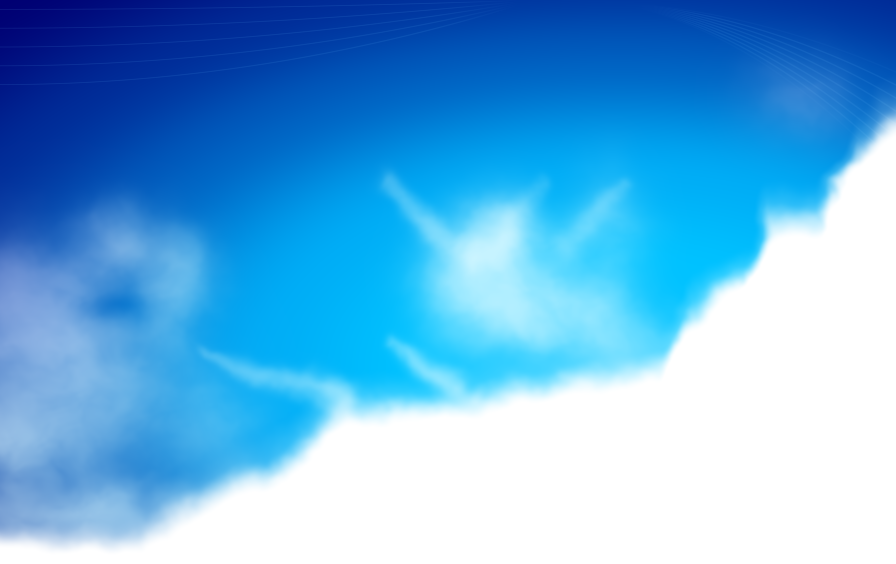
A WebGL 2 fragment shader for this background:

```glsl
#version 300 es
precision highp float;
// Deep blue sky brightening toward a cyan centre, with a white cloud bank rising
// to the right. Wisps are Gaussian puffs and tapered streaks bent by value noise;
// faint families of curved lines cross the two upper corners.
uniform vec2 u_resolution;
out vec4 outColor;

#define GLOW_CENTER vec2(1.10, 0.35)
#define GLOW_SQUASH 0.55
#define WARP 0.055
#define BANK_SOFTNESS 0.026
#define LINE_OPACITY 0.10
#define WISP_COLOR vec3(0.88, 0.98, 1.0)
#define LAVENDER vec3(0.78, 0.80, 0.95)

float hash(vec2 cell) {
    vec3 h = fract(vec3(cell.xyx) * 0.1031);
    h += dot(h, h.yzx + 33.33);
    return fract((h.x + h.y) * h.z);
}

float noise(vec2 p) {
    vec2 i = floor(p), f = fract(p);
    f = f * f * (3.0 - 2.0 * f);
    float low = mix(hash(i), hash(i + vec2(1, 0)), f.x);
    float high = mix(hash(i + vec2(0, 1)), hash(i + vec2(1, 1)), f.x);
    return mix(low, high, f.y);
}

float fbm(vec2 p) {
    float sum = 0.0, amp = 0.53;
    for (int i = 0; i < 4; i++) {
        sum += amp * noise(p);
        p = mat2(1.6, 1.2, -1.2, 1.6) * p + 7.3;
        amp *= 0.5;
    }
    return sum;
}

float puff(vec2 p, vec2 center, vec2 radius) {
    vec2 q = (p - center) / radius;
    return exp(-dot(q, q));
}

// Streak that widens and strengthens from its tip to its root.
float streak(vec2 p, vec2 tip, vec2 root, float width) {
    vec2 axis = root - tip;
    float t = clamp(dot(p - tip, axis) / dot(axis, axis), 0.0, 1.0);
    float d = length(p - tip - axis * t) / (width * mix(0.55, 1.0, t));
    return exp(-d * d) * mix(0.45, 1.0, t);
}

vec3 skyColor(vec2 p) {
    float d = length((p - GLOW_CENTER) * vec2(GLOW_SQUASH, 1.0));
    vec3 c = mix(vec3(0.0, 0.76, 1.0), vec3(0.0, 0.67, 0.96), smoothstep(0.18, 0.38, d));
    c = mix(c, vec3(0.0, 0.37, 0.75), smoothstep(0.34, 0.57, d));
    c = mix(c, vec3(0.0, 0.19, 0.61), smoothstep(0.53, 0.70, d));
    return mix(c, vec3(0.0, 0.0, 0.45), smoothstep(0.66, 0.89, d));
}

// Height of the cloud bank, as a run of rounded steps.
float bankHeight(float x) {
    float h = 0.055 + 0.10 * smoothstep(0.20, 0.46, x);
    h += 0.115 * smoothstep(0.46, 0.62, x) + 0.09 * smoothstep(0.62, 1.18, x);
    h += 0.09 * smoothstep(1.17, 1.23, x) + 0.07 * smoothstep(1.22, 1.32, x);
    h += 0.10 * smoothstep(1.31, 1.37, x) + 0.11 * smoothstep(1.46, 1.52, x);
    return h + 0.08 * smoothstep(1.50, 1.59, x);
}

float leftCloud(vec2 p) {
    float d = 0.6 * puff(p, vec2(0.21, 0.575), vec2(0.06, 0.05));
    d += 0.7 * puff(p, vec2(0.31, 0.49), vec2(0.055, 0.09));
    d += 1.0 * puff(p, vec2(0.10, 0.35), vec2(0.17, 0.16));
    d += 0.5 * puff(p, vec2(0.06, 0.47), vec2(0.14, 0.09));
    d += 0.8 * puff(p, vec2(0.02, 0.20), vec2(0.13, 0.08));
    d += 0.9 * puff(p, vec2(0.15, 0.10), vec2(0.20, 0.05));
    d += 0.4 * puff(p, vec2(0.36, 0.24), vec2(0.10, 0.08));
    return d * (1.0 - 0.85 * puff(p, vec2(0.21, 0.455), vec2(0.075, 0.035)));
}

float middleCloud(vec2 p) {
    float d = 1.6 * puff(p, vec2(0.87, 0.50), vec2(0.09, 0.09));
    d += 1.1 * puff(p, vec2(0.99, 0.455), vec2(0.10, 0.055));
    d += 0.5 * puff(p, vec2(0.92, 0.58), vec2(0.08, 0.06));
    d += 0.4 * puff(p, vec2(1.08, 0.60), vec2(0.06, 0.08));
    d += 0.5 * puff(p, vec2(1.08, 0.40), vec2(0.15, 0.05));
    d += 0.9 * streak(p, vec2(0.68, 0.665), vec2(0.85, 0.53), 0.028);
    d += 0.5 * streak(p, vec2(0.97, 0.68), vec2(0.89, 0.53), 0.025);
    d += 0.5 * streak(p, vec2(1.12, 0.67), vec2(1.01, 0.56), 0.025);
    d += 0.9 * streak(p, vec2(0.69, 0.395), vec2(0.81, 0.32), 0.024);
    return d + 0.7 * streak(p, vec2(0.37, 0.375), vec2(0.61, 0.285), 0.024);
}

// Evenly spaced thin lines along the level sets of k.
float contours(float k, float count) {
    float s = k * count;
    float w = max(fwidth(s), 0.001);
    return (1.0 - smoothstep(0.0, 1.0, abs(fract(s) - 0.5) / w)) * min(1.0, 0.5 / w);
}

void main() {
    vec2 p = gl_FragCoord.xy / u_resolution.y;
    p.x *= 1.59 * u_resolution.y / u_resolution.x;
    vec2 bend = vec2(fbm(p * 9.0), fbm(p * 9.0 + 41.0)) - 0.5;
    vec2 q = p + WARP * bend;
    vec3 color = skyColor(p);

    // Curved lines in the upper corners
    float drop = 1.0 - p.y;
    float kLeft = drop / max(1.0 - p.x * p.x / 0.9, 0.05);
    float kRight = drop / max(4.0 * (p.x - 1.0) * (p.x - 1.0), 0.02);
    float lines = contours(kLeft, 30.0) * step(kLeft, 0.16) * smoothstep(0.95, 0.75, p.x);
    lines += contours(kRight, 60.0) * smoothstep(0.08, 0.11, kRight)
           * smoothstep(0.24, 0.20, kRight) * smoothstep(1.10, 1.25, p.x);
    color = mix(color, vec3(0.4, 0.75, 1.0), LINE_OPACITY * lines);

    // Translucent wisps
    float grain = 0.45 + 1.1 * fbm(q * vec2(10.0, 12.0) + 3.0);
    float left = 1.0 - exp(-leftCloud(q) * grain);
    float lilac = smoothstep(0.35, 0.0, p.x) * smoothstep(0.15, 0.55, p.y);
    color = mix(color, mix(WISP_COLOR, LAVENDER, lilac), left * 0.88);
    color = mix(color, WISP_COLOR, 1.0 - exp(-middleCloud(q) * grain));
    float veil = puff(q, vec2(1.42, 0.825), vec2(0.085, 0.065));
    color = mix(color, LAVENDER, 0.32 * veil * grain);

    // Cloud bank with a hazy rim
    float depth = bankHeight(q.x) - q.y;
    color = mix(color, WISP_COLOR, 0.45 * smoothstep(-0.07, 0.03, depth));
    color = mix(color, vec3(1.0), smoothstep(-BANK_SOFTNESS, BANK_SOFTNESS * 1.5, depth));
    outColor = vec4(color, 1.0);
}
```
